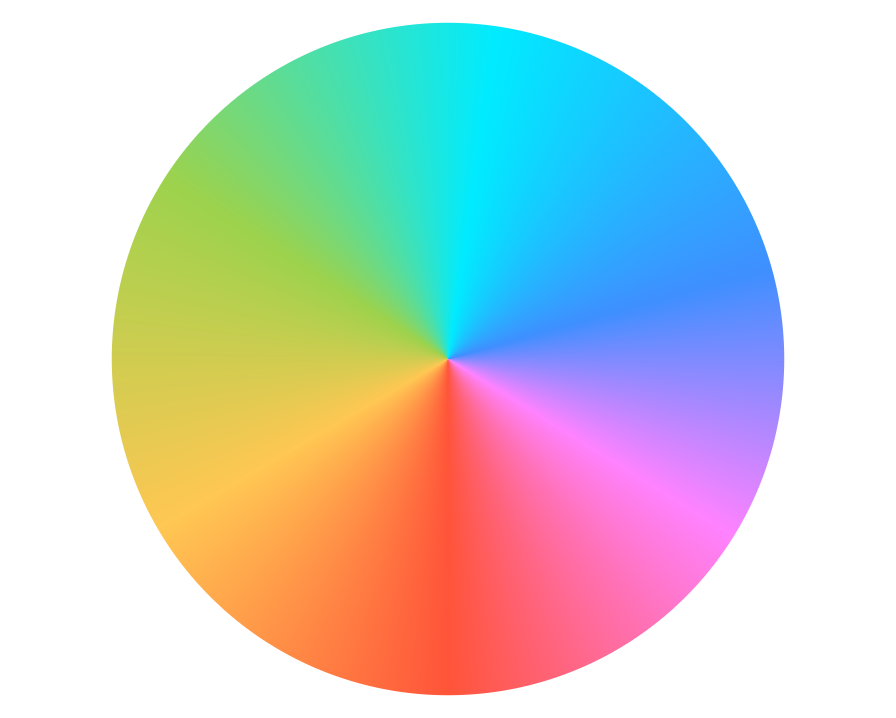
Reproduce this background procedurally as a Shadertoy shader.

```glsl
// A disc on white, filled with a six-colour sweep around its centre.

// Blends in the next colour between two turn fractions.
vec3 sweepTo(vec3 base, vec3 next, float start, float end, float turn) {
    return mix(base, next, clamp((turn - start) / (end - start), 0.0, 1.0));
}

// Colour wheel: turn runs clockwise from 0 at the bottom to 1.
vec3 sweepColor(float turn) {
    vec3 red = vec3(1.0, 0.33, 0.225);
    vec3 color = sweepTo(red, vec3(1.0, 0.78, 0.325), 0.0, 0.166, turn);    // amber
    color = sweepTo(color, vec3(0.61, 0.824, 0.302), 0.166, 0.342, turn);   // green
    color = sweepTo(color, vec3(0.0, 0.922, 1.0), 0.342, 0.523, turn);      // cyan
    color = sweepTo(color, vec3(0.247, 0.56, 1.0), 0.523, 0.707, turn);     // blue
    color = sweepTo(color, vec3(1.0, 0.51, 1.0), 0.707, 0.838, turn);       // pink
    return sweepTo(color, red, 0.838, 1.0, turn);
}

void mainImage(out vec4 fragColor, in vec2 fragCoord) {
    // Centred coordinates, one unit per canvas height
    vec2 p = (fragCoord - 0.5 * iResolution.xy) / iResolution.y;
    float turn = fract(atan(-p.x, -p.y) / 6.28319);

    // Disc with a one-pixel soft rim
    float rimDistance = length(p) - 0.4683;
    float disc = clamp(0.5 - rimDistance * iResolution.y, 0.0, 1.0);

    fragColor = vec4(mix(vec3(1.0), sweepColor(turn), disc), 1.0);
}
```
